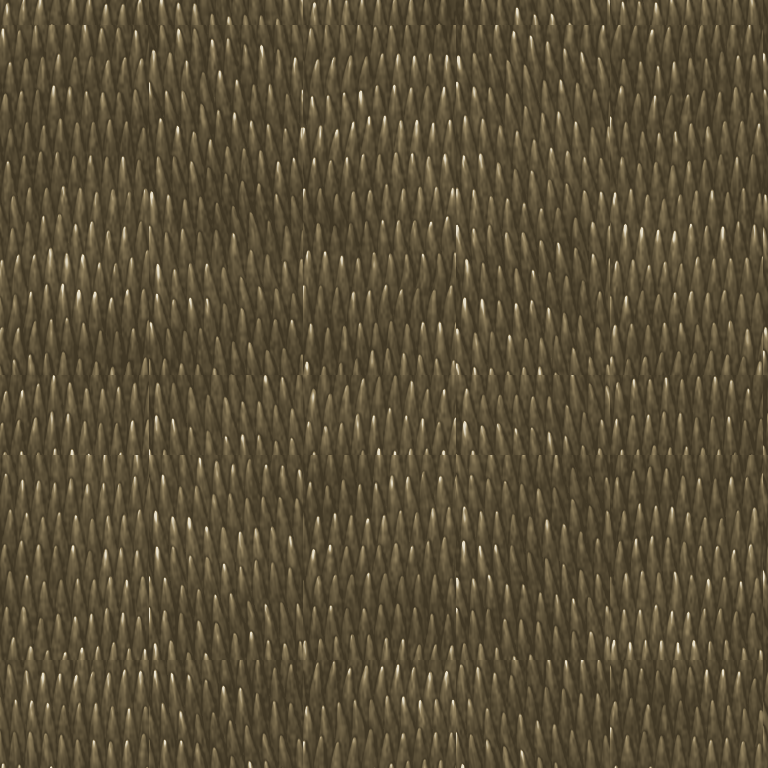
Give the GLSL for this texture, as a WebGL 1 fragment shader.

```glsl
precision highp float;
// Draws rows of narrow, pointed bronze scales set in five woven panels.

uniform vec2 u_resolution;

float hash(vec2 p) {
  p = fract(p * vec2(0.1031, 0.1137));
  p += dot(p, p.yx + 33.33);
  return fract((p.x + p.y) * p.x * 7.31);
}

float noise(vec2 p) {
  vec2 i = floor(p), f = fract(p);
  f = f * f * (3.0 - 2.0 * f);
  return mix(mix(hash(i), hash(i + vec2(1.0, 0.0)), f.x),
             mix(hash(i + vec2(0.0, 1.0)), hash(i + 1.0), f.x), f.y);
}

vec3 bronze(float light) {
  vec3 c = mix(vec3(0.25, 0.215, 0.145), vec3(0.62, 0.55, 0.40), clamp(light, 0.0, 1.0));
  return mix(c, vec3(0.90, 0.87, 0.79), smoothstep(0.85, 1.5, light));
}

void main() {
  vec2 uv = gl_FragCoord.xy / u_resolution;

  // Panels side by side, every second one leaning; seams shift the rows
  float across = uv.x * 5.0 + 0.03;
  float panel = floor(across);
  float leaning = mod(panel, 2.0);
  float band = step(0.14, uv.y) + step(0.408, uv.y) + step(0.512, uv.y) + step(0.967, uv.y);
  vec2 p = vec2(fract(across) * 9.4, uv.y * 23.0 + band * 0.22);
  float fromSeam = p.x;

  // Loose weave: lean and slow waviness
  p.x += p.y * mix(0.07, 0.24, leaning) + 0.25 * (noise(vec2(uv.x * 9.0, p.y * 0.9)) - 0.5);
  p.y += 0.5 * (noise(uv * vec2(14.0, 6.0) + panel * 7.0) - 0.5) + 0.10 * leaning * fromSeam;

  float grain = noise(uv * vec2(300.0, 170.0)) - 0.5;
  float blotch = noise(uv * vec2(7.0, 11.0) + 20.0);
  float seamGlow = exp(-fromSeam * fromSeam * 1.5) * step(0.5, panel);
  float soft = 40.0 / min(u_resolution.x, u_resolution.y);
  float light = 0.0;

  // Scales from the upper row to the lower, each tip lying over the one above
  for (int k = 0; k < 3; k++) {
    float row = floor(p.y) + 2.0 - float(k);
    float x = p.x + 0.30 * mod(row, 2.0) + 0.12 * hash(vec2(row, panel + 3.0));
    vec2 id = vec2(floor(x) + panel * 17.0, row + 5.0);
    float wear = hash(id);
    float rowTone = hash(vec2(row + 9.0, panel * 5.0 + 2.0));
    float t = row + 0.22 * (hash(id + 41.0) - 0.5) - p.y;
    float d = fract(x) - 0.5;
    float halfWidth = 0.5 * pow(clamp(t / 1.15, 0.0, 1.0), 0.62);
    float inside = halfWidth - abs(d);
    float shown = smoothstep(-soft, soft, inside) * smoothstep(0.0, 0.08, t);

    // Body, ragged ridge and bright tip
    float down = max(t, 0.0);
    float streak = noise(vec2(x * 8.0, p.y * 4.0 + wear * 9.0));
    float ridge = exp(-pow((d + 0.06 - 0.05 * wear + 0.08 * down) / (0.13 + 0.10 * down), 2.0));
    float gloss = (0.75 + 0.5 * wear) * (0.6 + 0.5 * blotch + 0.45 * rowTone) + 0.6 * seamGlow;
    float body = 0.07 + 0.16 * streak + 0.06 * wear;
    body += ridge * gloss * exp(-2.3 * down) * (0.6 + 0.8 * streak);
    body += 0.10 * ridge * (1.0 - smoothstep(0.4, 1.1, down));
    body -= 0.22 * (1.0 - smoothstep(0.0, 0.16, inside)) * smoothstep(-0.1, 0.15, d);

    // Groove cast on the scale beneath
    light *= 1.0 - 0.85 * smoothstep(-0.2, 0.0, inside) * smoothstep(-0.08, 0.08, t);
    light = mix(light, body, shown);
  }

  light += 0.20 * grain + 0.12 * (blotch - 0.5);
  light -= 0.10 * exp(-fromSeam * 5.0) * leaning;
  gl_FragColor = vec4(bronze(light), 1.0);
}
```
